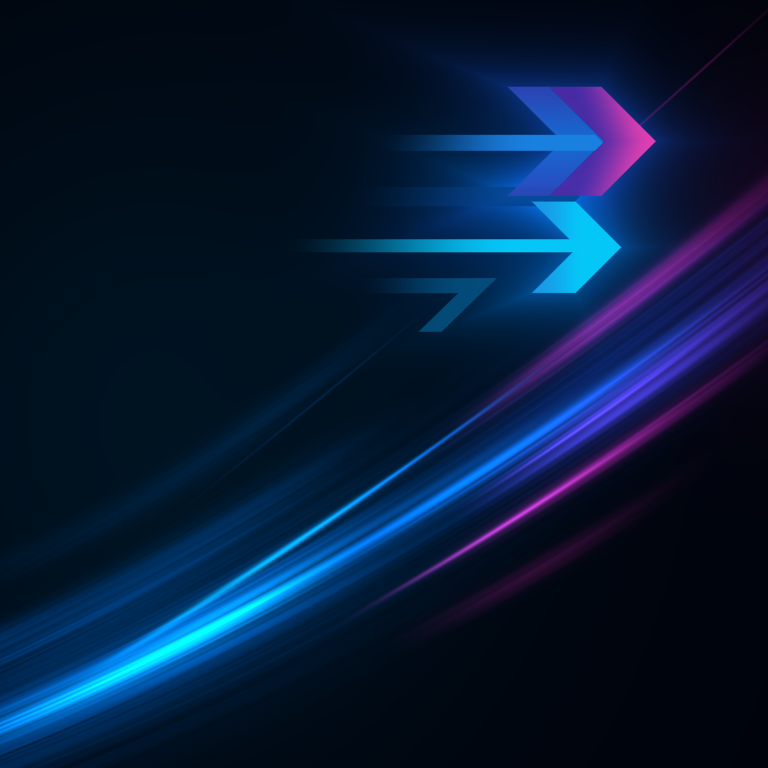
Reproduce this background procedurally as a Shadertoy shader.

```glsl
// Neon light trails sweep up a dark navy field beneath glowing arrows.
// Each trail is a soft band around a parabola, combed by stretched noise;
// arrows are chevron distance fields with fading shafts.

#define COMB_FREQUENCY 130.0
#define COMB_DEPTH 0.65
#define TRAIL_GAIN 1.0
#define ARROW_GLOW 1.0

const vec3 CYAN = vec3(0.02, 0.78, 0.97);
const vec3 AZURE = vec3(0.01, 0.43, 0.88);
const vec3 NAVY = vec3(0.0, 0.16, 0.34);
const vec3 VIOLET = vec3(0.30, 0.17, 0.66);
const vec3 MAGENTA = vec3(0.72, 0.08, 0.52);
const vec3 PINK = vec3(0.95, 0.25, 0.72);

float hash(vec2 p) {
    p = fract(p * vec2(0.1031, 0.1137));
    p += dot(p, p.yx + 33.33);
    return fract((p.x + p.y) * p.x * 7.31);
}

float noise(vec2 p) {
    vec2 i = floor(p), f = fract(p);
    f = f * f * (3.0 - 2.0 * f);
    return mix(mix(hash(i), hash(i + vec2(1, 0)), f.x),
               mix(hash(i + vec2(0, 1)), hash(i + vec2(1, 1)), f.x), f.y);
}

float curve(float x, vec3 k) { return k.x + x * (k.y + x * k.z); }

// Rises from span.x to span.y, then falls to zero at span.z
float envelope(float x, vec3 span) {
    return smoothstep(span.x, span.y, x) * (1.0 - smoothstep(span.y, span.z, x));
}

// Gaussian band around a parabola
float trail(vec2 p, vec3 k, float width, vec3 span) {
    float slope = k.y + 2.0 * k.z * p.x;
    float d = (p.y - curve(p.x, k)) / sqrt(1.0 + slope * slope);
    return exp(-d * d / (width * width)) * envelope(p.x, span);
}

// Right-pointing chevron: q is measured from its tip
float chevron(vec2 q, float halfHeight, float thickness) {
    float u = q.x + abs(q.y);
    return max(max(u, -u - thickness) * 0.707, abs(q.y) - halfHeight);
}

float cover(float d) {
    float aa = 0.8 / iResolution.y;
    return 1.0 - smoothstep(-aa, aa, d);
}

// Horizontal bar fading in from x.x to x.y and cut at x.z
float shaft(vec2 p, float y, float halfHeight, vec3 x) {
    float d = max(abs(p.y - y) - halfHeight, p.x + abs(p.y - y) - x.z);
    return cover(d) * smoothstep(x.x, x.y, p.x);
}

float spot(vec2 p, vec2 center, vec2 radius) {
    vec2 q = (p - center) / radius;
    return exp(-dot(q, q));
}

vec3 backdrop(vec2 p) {
    vec3 c = vec3(0.0, 0.012, 0.045);
    c += vec3(0.0, 0.062, 0.085) * spot(p, vec2(0.2, 0.45), vec2(0.45, 0.5));
    c += vec3(0.0, 0.10, 0.22) * spot(p, vec2(0.68, 0.72), vec2(0.17, 0.14));
    return c + vec3(0.07, 0.0, 0.04) * spot(p, vec2(1.03, 0.70), vec2(0.17, 0.2));
}

vec3 lightTrails(vec2 p) {
    vec3 mainPath = vec3(0.052, 0.42, 0.18);
    vec3 upperPath = vec3(0.055, 0.57, 0.128);
    vec3 lowerPath = vec3(-0.026, 0.416, 0.16);
    // Comb noise follows the fanning paths
    float s = (p.y - curve(p.x, mainPath)) / (1.0 + 0.6 * p.x);
    float comb = 0.6 * noise(vec2(p.x * 2.0 + 5.0, s * COMB_FREQUENCY + 90.0))
               + 0.4 * noise(vec2(p.x * 3.0 + 9.0, s * COMB_FREQUENCY * 2.7 + 300.0));
    comb = mix(1.0, 1.8 * comb, COMB_DEPTH);

    // Wide washes
    vec3 c = NAVY * 0.75 * trail(p, mainPath, 0.085, vec3(-0.8, 0.3, 1.0));
    c += NAVY * 0.8 * trail(p, vec3(0.154, 0.4, 0.43), 0.025, vec3(-0.6, 0.12, 0.58));
    c += NAVY * 0.32 * trail(p, vec3(0.258, 0.4, 0.48), 0.018, vec3(-0.3, 0.3, 0.6));
    c += vec3(0.05, 0.08, 0.3) * trail(p, mainPath, 0.065, vec3(0.5, 0.85, 1.3));
    // Cyan core passing into blue
    c += AZURE * 0.65 * trail(p, mainPath, 0.033, vec3(-0.4, 0.22, 0.60));
    c += CYAN * 0.75 * trail(p, mainPath, 0.016, vec3(-0.12, 0.27, 0.50));
    c += AZURE * 0.95 * trail(p, mainPath, 0.015, vec3(0.32, 0.61, 0.98));
    // Violet and magenta bands
    c += VIOLET * 0.85 * trail(p, mainPath - vec3(0.028, 0, 0), 0.022, vec3(0.58, 0.82, 1.10));
    c += MAGENTA * 0.65 * trail(p, upperPath, 0.014, vec3(0.55, 0.82, 1.12));
    c += MAGENTA * 0.55 * trail(p, lowerPath, 0.012, vec3(0.52, 0.80, 1.08));
    c += MAGENTA * 0.22 * trail(p, vec3(0.027, 0.099, 0.33), 0.014, vec3(0.48, 0.70, 0.95));
    c *= comb;
    // Sharp filaments
    c += CYAN * 0.65 * trail(p, upperPath, 0.0045, vec3(0.08, 0.33, 0.58));
    c += AZURE * 0.8 * trail(p, upperPath, 0.0026, vec3(0.28, 0.52, 0.76));
    c += vec3(0.65, 0.18, 0.65) * trail(p, lowerPath, 0.0032, vec3(0.43, 0.66, 0.92));
    c += VIOLET * 0.7 * trail(p, mainPath - vec3(0.03, 0, 0), 0.002, vec3(0.58, 0.75, 0.95));
    c += MAGENTA * 0.3 * trail(p, vec3(0.153, 0.754, 0.08), 0.0015, vec3(0.7, 0.91, 1.05));
    c += NAVY * 0.4 * trail(p, vec3(0.153, 0.754, 0.08), 0.0015, vec3(0.2, 0.42, 0.6));
    return c * TRAIL_GAIN;
}

vec3 drawArrows(vec3 c, vec2 p) {
    vec2 topTip = p - vec2(0.854, 0.816), lowTip = p - vec2(0.809, 0.678);
    vec2 innerTip = topTip + vec2(0.068, 0.0);
    float outer = chevron(topTip, 0.071, 0.068);
    float inner = chevron(innerTip, 0.071, 0.054);
    float low = chevron(lowTip, 0.0595, 0.057);
    c += ARROW_GLOW * vec3(0.03, 0.12, 0.32) * exp(-26.0 * max(min(outer, inner), 0.0));
    c += ARROW_GLOW * vec3(0.0, 0.20, 0.34) * exp(-28.0 * max(low, 0.0));

    // Faint bar and bent half arrow
    c = mix(c, vec3(0.02, 0.25, 0.52), 0.75 * shaft(p, 0.744, 0.0125, vec3(0.45, 0.70, 0.755)));
    float bend = p.x - 0.647 + (0.638 - p.y) * 1.03;
    float leg = max(max(bend, -bend - 0.03) * 0.7, max(p.y - 0.638, 0.568 - p.y));
    float bar = shaft(p, 0.628, 0.0098, vec3(0.46, 0.61, 0.635));
    c = mix(c, vec3(0.02, 0.32, 0.51), 0.85 * max(cover(leg), bar));

    // Upper double chevron, blue into pink
    vec3 outerColor = mix(VIOLET, PINK, smoothstep(-0.085, 0.0, topTip.x + 0.35 * abs(topTip.y)));
    vec3 innerColor = mix(vec3(0.09, 0.45, 0.87), vec3(0.19, 0.27, 0.73), abs(innerTip.y) / 0.071);
    c = mix(c, outerColor, 0.93 * cover(outer));
    c = mix(c, innerColor, 0.88 * cover(inner));
    c = mix(c, vec3(0.10, 0.50, 0.88), shaft(p, 0.814, 0.0104, vec3(0.49, 0.70, 0.785)));

    // Lower cyan arrow
    vec3 lowColor = mix(vec3(0.10, 0.60, 0.90), CYAN, smoothstep(-0.11, -0.045, lowTip.x));
    c = mix(c, lowColor, cover(low));
    return mix(c, CYAN, shaft(p, 0.680, 0.0085, vec3(0.36, 0.68, 0.78)));
}

void mainImage(out vec4 fragColor, in vec2 fragCoord) {
    vec2 p = fragCoord / iResolution.xy;
    vec3 color = drawArrows(backdrop(p) + lightTrails(p), p);
    fragColor = vec4(clamp(color, 0.0, 1.0), 1.0);
}
```
